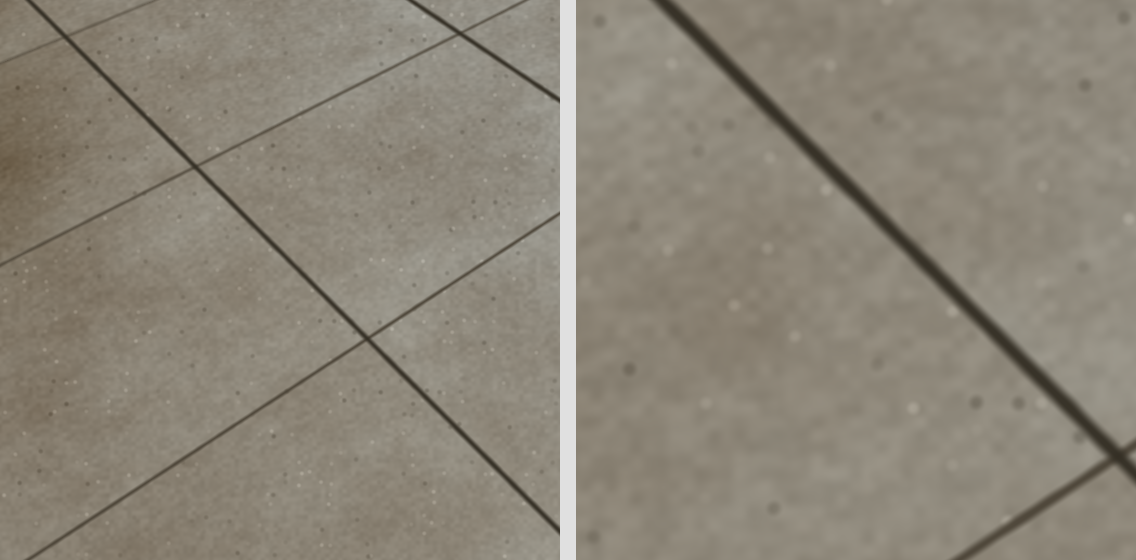
Left: the whole. Right: its middle third, enlarged.
A Shadertoy shader for this texture:

```glsl
float hash(vec2 p) {
    return fract(sin(dot(p, vec2(127.1, 311.7))) * 43758.5453);
}

float noise(vec2 p) {
    vec2 i = floor(p), f = fract(p);
    f = f * f * (3.0 - 2.0 * f);
    return mix(mix(hash(i), hash(i + vec2(1, 0)), f.x),
               mix(hash(i + vec2(0, 1)), hash(i + vec2(1, 1)), f.x), f.y);
}

float fbm(vec2 p) {
    float sum = 0.0, amp = 0.5;
    for (int i = 0; i < 5; i++) {
        sum += amp * noise(p);
        p = mat2(1.6, 1.2, -1.2, 1.6) * p + 7.3;
        amp *= 0.5;
    }
    return sum / 0.97;
}

// Floor plane seen in perspective: whole numbers fall on the joints
vec2 floorPlane(vec2 p) {
    float s = 0.672 * (p.x + p.y - 1.051) / (0.786 - 0.328 * p.y);
    float t = (0.8865 + 0.409 * p.x - p.y) / (0.453 + 0.009 * p.x - 0.2 * p.y);
    return vec2(s, t - 0.036 * t * (2.0 - t));
}

// Distance on the canvas to the nearest joint of each direction
vec2 jointDistance(vec2 p, vec2 tile) {
    vec2 dx = (floorPlane(p + vec2(0.001, 0)) - tile) / 0.001;
    vec2 dy = (floorPlane(p + vec2(0, 0.001)) - tile) / 0.001;
    return abs(tile - round(tile)) / sqrt(dx * dx + dy * dy);
}

// Sparse round flecks, one at most in each cell
float flecks(vec2 p, float rarity) {
    vec2 cell = floor(p);
    vec2 centre = 0.3 + 0.4 * vec2(hash(cell + 3.1), hash(cell + 8.7));
    float spot = 1.0 - smoothstep(0.05, 0.3, length(fract(p) - centre));
    return spot * smoothstep(rarity, 1.0, hash(cell + 5.9));
}

void mainImage(out vec4 fragColor, in vec2 fragCoord) {
    vec2 p = fragCoord / iResolution.xy;
    vec2 tile = floorPlane(p);
    vec2 id = floor(tile), inTile = fract(tile);

    // Clouded stone: browner in the middle of each tile, greyer to the right
    vec2 stone = tile + id * 17.0;
    float middle = 16.0 * inTile.x * (1.0 - inTile.x) * inTile.y * (1.0 - inTile.y);
    float clouds = fbm(stone * 3.5 + 4.0) - 0.5;
    float mottle = fbm(stone * 13.0 + 31.0) - 0.5;
    float tone = 0.43 + 0.48 * p.x + 0.75 * clouds + 0.4 * mottle - 0.22 * middle;
    tone += 0.06 * (hash(id + 2.0) - 0.5);
    vec3 brown = vec3(0.485, 0.440, 0.375);
    vec3 grey = vec3(0.605, 0.590, 0.545);
    vec3 color = mix(brown, grey, clamp(tone, -0.1, 1.1));

    // Warm shade at the left edge, cool daylight at the upper right
    color -= vec3(0.06, 0.07, 0.085) * exp(-dot(p - vec2(0, 0.72), (p - vec2(0, 0.72)) * vec2(60, 18)));
    color += vec3(0.0, 0.008, 0.018) * smoothstep(0.9, 1.9, p.x + p.y);

    // Fine grain, pale flecks and dark pits
    color += 0.045 * (noise(p * 130.0) - 0.5) + 0.03 * (noise(stone * 60.0) - 0.5);
    color += 0.09 * flecks(p * 55.0, 0.86);
    color -= 0.10 * flecks(p * 48.0 + 9.0, 0.88);

    // Joints: wide dark ones run down right, thin paler ones run up right
    vec2 d = jointDistance(p, tile) + 0.0008 * (noise(p * 70.0) - 0.5);
    float near = 1.0 - p.y;
    float px = 0.5 / iResolution.y;
    float wide = 1.0 - smoothstep(0.001 - px, 0.0065 + 0.0015 * near + px, d.x);
    float thin = 1.0 - smoothstep(0.0005 - px, 0.0045 + 0.001 * near + px, d.y);
    float fade = mix(0.5, 0.92, smoothstep(0.0, 1.8, tile.y));
    color = mix(color, vec3(0.29, 0.26, 0.21), thin * fade);
    color = mix(color, vec3(0.20, 0.18, 0.14), wide * 0.95);

    fragColor = vec4(color, 1.0);
}
```
